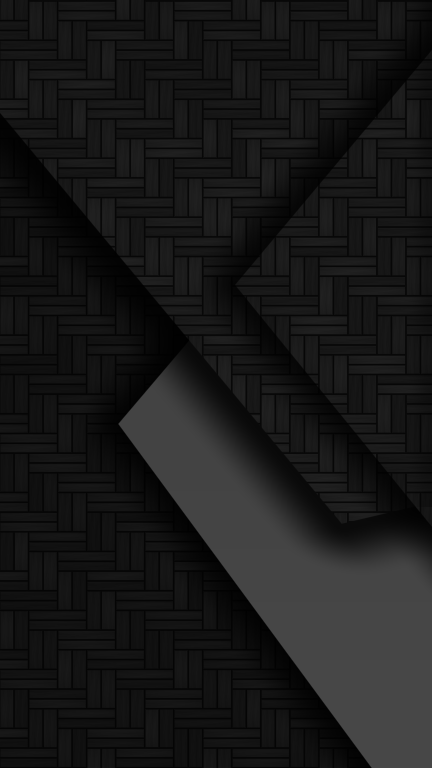
Write a WebGL 1 fragment shader that draws this background.

```glsl
precision highp float;
// Dark woven-wood panels layered with soft shadows around a folded grey sheet.

uniform vec2 u_resolution;

const vec2 CELL = vec2(0.0378, 0.0256);
const vec2 WEAVE_ORIGIN = vec2(0.264, 0.538);
const vec3 GREY = vec3(0.272);

float hash(vec2 p) {
  return fract(sin(dot(p, vec2(127.1, 311.7))) * 4375.85);
}

// Signed distance to the line a-b, negative on its left.
float edge(vec2 p, vec2 a, vec2 b) {
  vec2 dir = normalize(b - a);
  return dot(p - a, vec2(dir.y, -dir.x));
}

// Signed distance to the wedge a-corner-b, with a rounded outer field.
float wedge(vec2 p, vec2 a, vec2 corner, vec2 b) {
  vec2 d = vec2(edge(p, a, corner), edge(p, corner, b));
  return length(max(d, 0.0)) + min(max(d.x, d.y), 0.0);
}

float coverage(float d, float pixel) {
  return 1.0 - smoothstep(-0.75 * pixel, 0.75 * pixel, d);
}

float shadow(float d, float core, float reach, float strength) {
  return 1.0 - strength * (1.0 - smoothstep(core, reach, d));
}

// Fine wood fibres from layered, bent sines.
float grain(float along, float across, float seed) {
  float bend = sin(along * 55.0 + seed * 40.0) * 0.6;
  float fibre = 0.0;
  float weight = 0.5;
  float freq = 700.0;
  for (int i = 0; i < 3; i++) {
    fibre += weight * sin(across * freq + bend + seed * 30.0 + sin(along * freq * 0.12));
    freq *= 1.9;
    weight *= 0.6;
  }
  return fibre;
}

// Herringbone of two-cell blocks, each split into two planks.
float weave(vec2 p, float pixel) {
  vec2 q = (p - WEAVE_ORIGIN) / CELL;
  vec2 cell = floor(q);
  vec2 local = q - cell;
  float phase = mod(cell.x + cell.y, 4.0);
  float half_index = mod(phase, 2.0);
  bool upright = phase > 1.5;

  vec2 uv = upright ? local.yx : local;
  vec2 size = upright ? CELL.yx : CELL;
  vec2 block = cell - (upright ? vec2(0.0, half_index) : vec2(half_index, 0.0));
  vec2 plank = vec2((uv.x + half_index) * 0.5, fract(uv.y * 2.0));
  float strip = floor(uv.y * 2.0);
  vec2 plank_size = size * vec2(2.0, 0.5);

  float seed = hash(block + vec2(strip * 17.3, 5.7));
  vec2 rim = min(plank, 1.0 - plank) * plank_size;
  float gap = min(rim.x, rim.y);
  float groove = smoothstep(0.0002, 0.0012 + pixel * 0.6, gap);
  float fibres = grain(plank.x * plank_size.x, plank.y * plank_size.y, seed);
  float sheen = sin(plank.x * 3.14159) * 0.18 * seed;
  float tone = 0.86 + 0.28 * seed + sheen + 0.1 * fibres;
  return mix(0.3, tone, groove);
}

void main() {
  vec2 p = gl_FragCoord.xy / u_resolution.y;
  vec2 uv = gl_FragCoord.xy / u_resolution;
  float pixel = 1.0 / u_resolution.y;

  // Panel outlines
  float sheet = wedge(p, vec2(0.245, 0.555), vec2(0.154, 0.448), vec2(0.484, 0.0));
  float upper = wedge(p, vec2(0.0, 0.853), vec2(0.445, 0.318), vec2(0.538, 0.340));
  float right = wedge(p, vec2(0.5625, 0.935), vec2(0.306, 0.629), vec2(0.5625, 0.314));

  // Lower weave, shaded by the sheet
  float wood = weave(p, pixel);
  vec3 color = vec3(0.069 * wood);
  color *= shadow(sheet, -0.005, 0.062, 0.85);

  // Grey sheet
  vec3 sheet_color = GREY * mix(1.03, 0.96, smoothstep(0.0, 0.5, p.y));
  color = mix(color, sheet_color, coverage(sheet, pixel));

  // Upper weave and the shadow it casts
  color *= shadow(upper, 0.004, 0.078, 0.86);
  float upper_light = mix(0.098, 0.084, smoothstep(0.65, 1.0, uv.y));
  color = mix(color, vec3(upper_light * wood), coverage(upper, pixel));

  // Right weave and the shadow it casts
  color *= shadow(right, -0.005, 0.062, 0.8);
  color = mix(color, vec3(0.093 * wood), coverage(right, pixel));

  // Edge falloff
  color *= 1.0 - 0.3 * smoothstep(0.94, 1.0, uv.x) * step(0.34, uv.y);
  gl_FragColor = vec4(color, 1.0);
}
```
